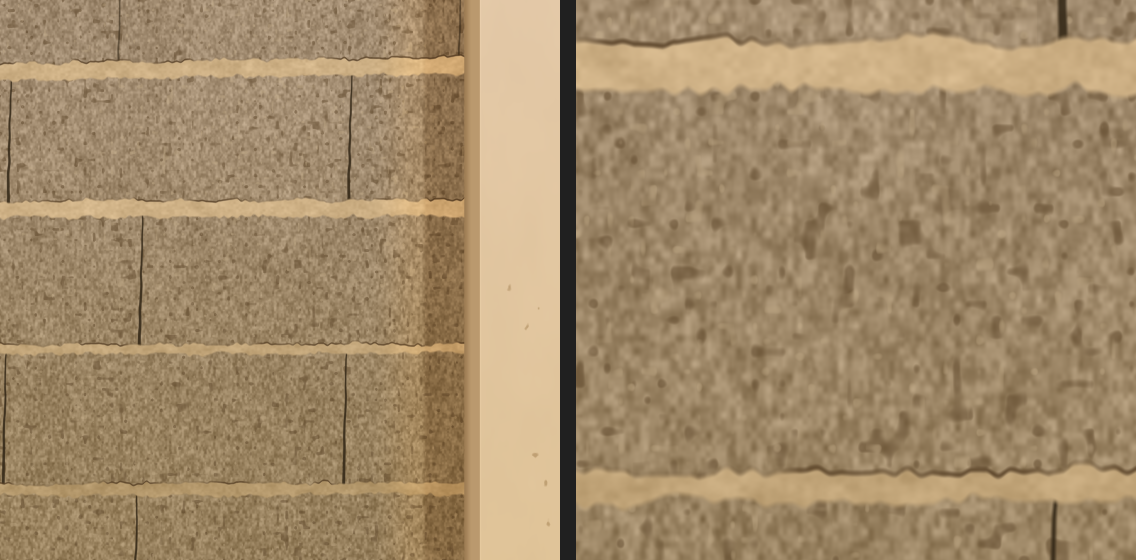
Left: the whole. Right: its middle third, enlarged.
This texture is drawn by a three.js fragment shader. Its source:

```glsl
// Running-bond concrete block wall with sandy mortar beds beside a cream painted post.
varying vec2 vUv;

const float COURSE = 0.2505;    // height of one course
const float FIRST_BED = 0.126;  // height of the lowest mortar bed
const float BLOCK = 0.608;      // length of one block
const float POST_SIDE = 0.829;  // left edge of the post
const float POST_FACE = 0.857;  // left edge of its front face
const float SOFT = 0.0014;      // edge softness

float hash(vec2 p) {
  return fract(sin(dot(p, vec2(12.9898, 78.233))) * 43758.5453);
}

float noise(vec2 p) {
  vec2 i = floor(p);
  vec2 f = fract(p);
  f = f * f * (3.0 - 2.0 * f);
  return mix(mix(hash(i), hash(i + vec2(1.0, 0.0)), f.x),
             mix(hash(i + vec2(0.0, 1.0)), hash(i + vec2(1.0, 1.0)), f.x), f.y);
}

float fbm(vec2 p) {
  float sum = 0.0;
  float amp = 0.5;
  for (int i = 0; i < 4; i++) {
    sum += amp * noise(p);
    p = p * 2.03 + 17.3;
    amp *= 0.5;
  }
  return sum / 0.9375;
}

// 1 inside a shape of signed distance d, 0 outside
float cover(float d) {
  return 1.0 - smoothstep(-SOFT, SOFT, d);
}

// Porous aggregate: vertical grain, dark pits and pale grit
vec3 blockColor(vec2 p, float row) {
  vec3 base = mix(vec3(0.605, 0.515, 0.375), vec3(0.635, 0.55, 0.445), smoothstep(0.1, 0.9, p.y));
  float id = floor((p.x + 0.36 * mod(row, 2.0)) / BLOCK);
  base *= 0.985 + 0.03 * hash(vec2(id, row));
  float grain = noise(p * vec2(230.0, 140.0)) + 0.6 * noise(p * vec2(330.0, 260.0) + 31.0) - 0.8;
  base += 0.15 * grain + 0.07 * (fbm(p * 14.0) - 0.5);
  float pit = smoothstep(0.74, 0.94, noise(p * vec2(125.0, 105.0) + 7.0));
  float grit = smoothstep(0.8, 0.97, noise(p * vec2(150.0, 110.0) + 53.0));
  base = mix(base, vec3(0.37, 0.28, 0.17), 0.5 * pit);
  return mix(base, vec3(0.77, 0.68, 0.54), 0.4 * grit);
}

vec3 mortarColor(vec2 p) {
  vec3 base = mix(vec3(0.71, 0.60, 0.425), vec3(0.81, 0.695, 0.525), smoothstep(0.15, 0.6, p.y));
  return base + 0.12 * (fbm(p * vec2(45.0, 60.0)) - 0.5) + 0.05 * (noise(p * 210.0) - 0.5);
}

// Horizontal position of the first upright joint in a row
float jointOffset(float row) {
  float k = row - 1.0;
  float odd = 0.252 - 0.007 * k - 0.006 * k * k;
  return mix(0.008 + 0.0045 * row, odd, mod(row, 2.0));
}

// Signed distance to the upright joints: leaning, wider at the foot
float jointDistance(vec2 p, float row, float rise) {
  float x = p.x - jointOffset(row) - 0.006 * (rise - 0.5);
  x += 0.002 * (noise(vec2(p.y * 45.0, row)) - 0.5);
  float d = abs(fract(x / BLOCK + 0.5) - 0.5) * BLOCK;
  return d - mix(0.0027, 0.0011, rise) + 0.0008 * step(2.5, row);
}

vec3 wallColor(vec2 p) {
  float y = (p.y - FIRST_BED) / COURSE;
  float row = floor(y);
  float bed = floor(y + 0.5);
  vec3 color = blockColor(p, row);

  // Upright joints
  float joint = cover(jointDistance(p, row, fract(y)));
  color = mix(color, vec3(0.20, 0.155, 0.09), joint * mix(0.88, 0.6, step(2.5, row)));

  // Ragged mortar beds
  float tilt = mix(0.002, 0.015, step(2.5, bed)) * (p.x - 0.4);
  float dy = p.y - FIRST_BED - bed * COURSE - tilt;
  float halfBed = 0.5 * mix(0.023 - 0.005 * bed, 0.030, step(1.5, bed));
  float side = step(0.0, dy) * 9.0;
  float ragged = 0.007 * (noise(vec2(p.x * 38.0, bed + side)) - 0.5)
               + 0.005 * (noise(vec2(p.x * 130.0, bed + side + 4.0)) - 0.5);
  float d = abs(dy) - halfBed - ragged;
  float mortar = 1.0 - smoothstep(-0.003, 0.002, d);
  color = mix(color, mortarColor(p), mortar);

  // Broken dark crevices along the upper edge of each bed
  float patches = smoothstep(0.5, 0.8, noise(vec2(p.x * 19.0, bed * 5.0 + 2.0)));
  float crevice = cover(abs(d - 0.0005) - 0.0014) * step(0.0, dy);
  color = mix(color, vec3(0.32, 0.23, 0.13), crevice * (0.12 + 0.6 * patches));

  // Warm reflected light, then the shadow strip next to the post
  color *= mix(vec3(1.0), vec3(1.07, 1.035, 0.97), smoothstep(0.66, 0.75, p.x));
  vec3 shade = mix(vec3(0.83, 0.79, 0.73), vec3(0.94, 0.91, 0.87), mortar);
  return color * mix(vec3(1.0), shade, smoothstep(0.751, 0.763, p.x));
}

vec3 postColor(vec2 p) {
  float across = clamp((p.x - POST_SIDE) / (POST_FACE - POST_SIDE), 0.0, 1.0);
  vec3 side = mix(vec3(0.62, 0.49, 0.33), vec3(0.73, 0.60, 0.43), smoothstep(0.0, 0.5, across));
  vec3 face = mix(vec3(0.875, 0.765, 0.595), vec3(0.89, 0.785, 0.655), p.y);
  face += 0.018 * (fbm(p * vec2(18.0, 9.0)) - 0.5);

  // Small scattered stains on the face
  for (int i = 0; i < 6; i++) {
    float n = float(i);
    vec2 spot = vec2(mix(0.87, 1.0, hash(vec2(n, 3.0))), 0.5 * hash(vec2(n, 8.0)));
    float d = length((p - spot) * vec2(1.0, 0.7)) - 0.006 * noise(p * 160.0 + n);
    face = mix(face, vec3(0.60, 0.46, 0.27), 0.45 * (1.0 - smoothstep(-0.002, 0.002, d)));
  }
  vec3 color = mix(side, face, cover(POST_FACE - p.x));
  return color + 0.03 * cover(abs(p.x - POST_FACE - 0.001) - 0.001);
}

void main() {
  vec3 color = mix(wallColor(vUv), postColor(vUv), cover(POST_SIDE - vUv.x));
  gl_FragColor = vec4(color, 1.0);
}
```
